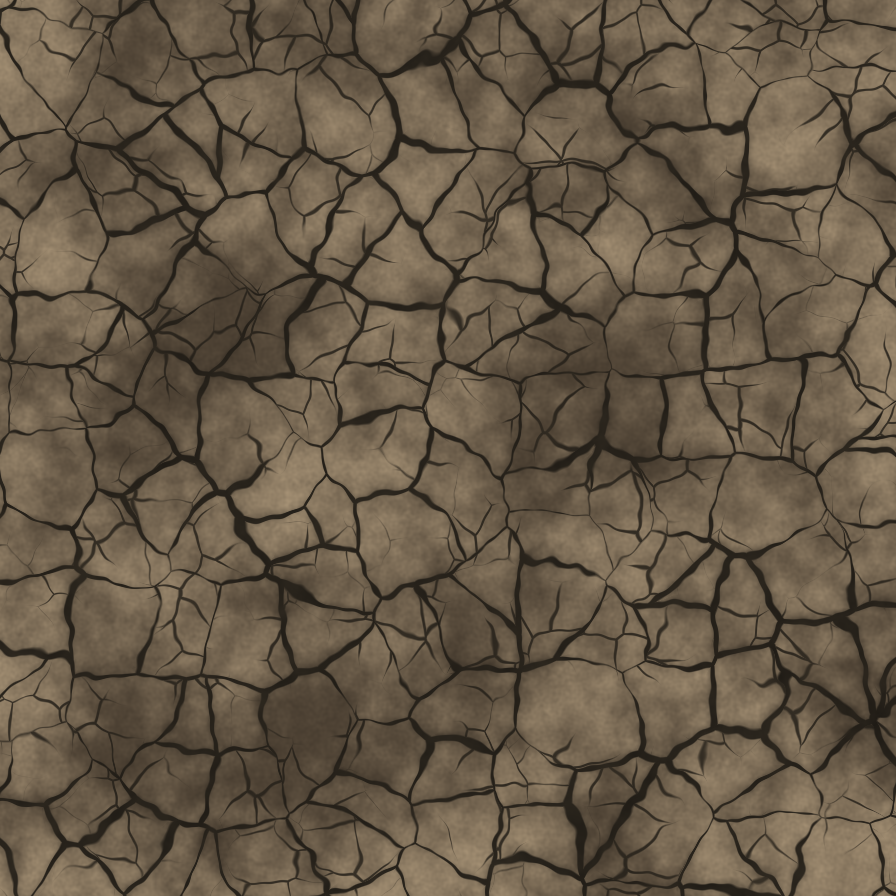
This texture is drawn by a WebGL 1 fragment shader. Its source:

```glsl
precision highp float;
// Dry, cracked mud with damp brown stains. Warped Voronoi borders make the
// main cracks, a finer net splits each plate, and layered gradient noise
// paints the stains, the mottling and the grain.

uniform vec2 u_resolution;

const vec3 DRY_MUD = vec3(0.610, 0.535, 0.430);
const vec3 DAMP_MUD = vec3(0.300, 0.254, 0.200);
const vec3 CRACK_COLOR = vec3(0.135, 0.118, 0.092);

const float PLATE_DENSITY = 12.0;   // plates across the canvas
const float SPLIT_DENSITY = 19.0;   // finer pieces across the canvas
const float MAIN_WIDTH = 0.0037;    // greatest half width of a main crack
const float SPLIT_WIDTH = 0.0017;   // greatest half width of a fine crack
const float BEND = 0.034;           // broad curving of the cracks
const float RAGGED = 0.007;         // small kinks in the cracks
const float EDGE_SOFTNESS = 0.0005;
const float SHADE_REACH = 0.0045;   // dirt shadow beside the cracks
const float RIM_LIGHT = 0.07;
const float GRAIN = 0.10;
const vec2 STAIN_CENTER = vec2(0.47, 0.50);
const vec2 LIGHT_DIR = vec2(-0.50, 0.866);

vec2 hash2(vec2 p) {
  vec3 q = fract(p.xyx * vec3(0.1031, 0.1030, 0.0973));
  q += dot(q, q.yzx + 33.33);
  return fract((q.xx + q.yz) * q.zy);
}

float cornerSlope(vec2 cell, vec2 corner, vec2 f) {
  return dot(hash2(cell + corner) * 2.0 - 1.0, f - corner);
}

float gradientNoise(vec2 p) {
  vec2 i = floor(p), f = fract(p);
  vec2 u = f * f * f * (f * (f * 6.0 - 15.0) + 10.0);
  float low = mix(cornerSlope(i, vec2(0.0), f), cornerSlope(i, vec2(1.0, 0.0), f), u.x);
  float high = mix(cornerSlope(i, vec2(0.0, 1.0), f), cornerSlope(i, vec2(1.0), f), u.x);
  return mix(low, high, u.y);
}

float fbm(vec2 p) {
  float sum = 0.0, amplitude = 1.0;
  for (int i = 0; i < 4; i++) {
    sum += amplitude * gradientNoise(p);
    p = mat2(1.6, 1.2, -1.2, 1.6) * p + 17.3;
    amplitude *= 0.55;
  }
  return sum;
}

vec2 noisePair(vec2 p) {
  return vec2(gradientNoise(p), gradientNoise(p + 41.7));
}

// Voronoi border: x = distance, yz = direction to the border, w = cell value
vec4 plateBorder(vec2 p) {
  vec2 cell = floor(p), f = fract(p);
  vec2 nearest = vec2(0.0), home = vec2(0.0);
  float best = 8.0;
  for (int y = -1; y <= 1; y++) for (int x = -1; x <= 1; x++) {
    vec2 g = vec2(float(x), float(y));
    vec2 r = g + hash2(cell + g) - f;
    if (dot(r, r) < best) { best = dot(r, r); nearest = r; home = g; }
  }
  float border = 8.0;
  vec2 normal = vec2(0.0);
  for (int y = -2; y <= 2; y++) for (int x = -2; x <= 2; x++) {
    vec2 g = home + vec2(float(x), float(y));
    vec2 r = g + hash2(cell + g) - f;
    vec2 between = r - nearest;
    if (dot(between, between) > 0.0001) {
      vec2 n = normalize(between);
      float d = dot(0.5 * (r + nearest), n);
      if (d < border) { border = d; normal = n; }
    }
  }
  return vec4(border, normal, hash2(cell + home + 7.0).x);
}

float crackCover(float d, float halfWidth, float soft) {
  return (1.0 - smoothstep(halfWidth - soft, halfWidth + soft, d))
    * clamp(halfWidth / soft, 0.0, 1.0);
}

void main() {
  float pixel = 1.0 / min(u_resolution.x, u_resolution.y);
  vec2 p = gl_FragCoord.xy * pixel;
  float soft = EDGE_SOFTNESS + 0.5 * pixel;

  // Crack nets; the finer one is shifted per plate, so it ends at main cracks
  vec2 bent = p + BEND * noisePair(p * 11.0 + 5.0) + RAGGED * noisePair(p * 48.0);
  vec4 plate = plateBorder(bent * PLATE_DENSITY + 3.0);
  vec4 piece = plateBorder(bent * SPLIT_DENSITY + 60.0 + floor(plate.w * 40.0) * 1.37);
  float mainDist = plate.x / PLATE_DENSITY;
  float splitDist = piece.x / SPLIT_DENSITY;
  float mainWidth = MAIN_WIDTH * (0.20 + 0.80 * smoothstep(-0.40, 0.35,
    gradientNoise(p * 8.0 + 20.0) + 0.35 * gradientNoise(p * 60.0)));
  float splitWidth = SPLIT_WIDTH * smoothstep(-0.12, 0.25, gradientNoise(p * 12.0 + 80.0));
  float crack = max(crackCover(mainDist, mainWidth, soft),
    0.88 * crackCover(splitDist, splitWidth, soft));

  // Damp stains gather in the middle and break up into mottles
  float mottle = fbm(p * 26.0 + 9.0);
  float stain = 0.49 + 0.95 * fbm(p * 3.6 + 31.0) + 0.38 * mottle
    + 0.75 * (0.37 - length(p - STAIN_CENTER)) + 0.10 * (plate.w - 0.5);
  vec3 color = mix(DRY_MUD, DAMP_MUD, smoothstep(-0.10, 1.10, stain));

  // Grain, shadow beside the cracks and a faint lit rim
  float grain = gradientNoise(p * 210.0) + 0.6 * gradientNoise(p * 95.0);
  color *= 1.0 + GRAIN * grain;
  float shade = exp(-max(mainDist - mainWidth, 0.0) / SHADE_REACH) * mainWidth / MAIN_WIDTH;
  color *= 1.0 - 0.22 * shade;
  color *= 1.0 + RIM_LIGHT * shade * dot(plate.yz, LIGHT_DIR);

  vec3 crackColor = CRACK_COLOR * (1.0 + 0.35 * mottle);
  gl_FragColor = vec4(mix(color, crackColor, 0.93 * crack), 1.0);
}
```
